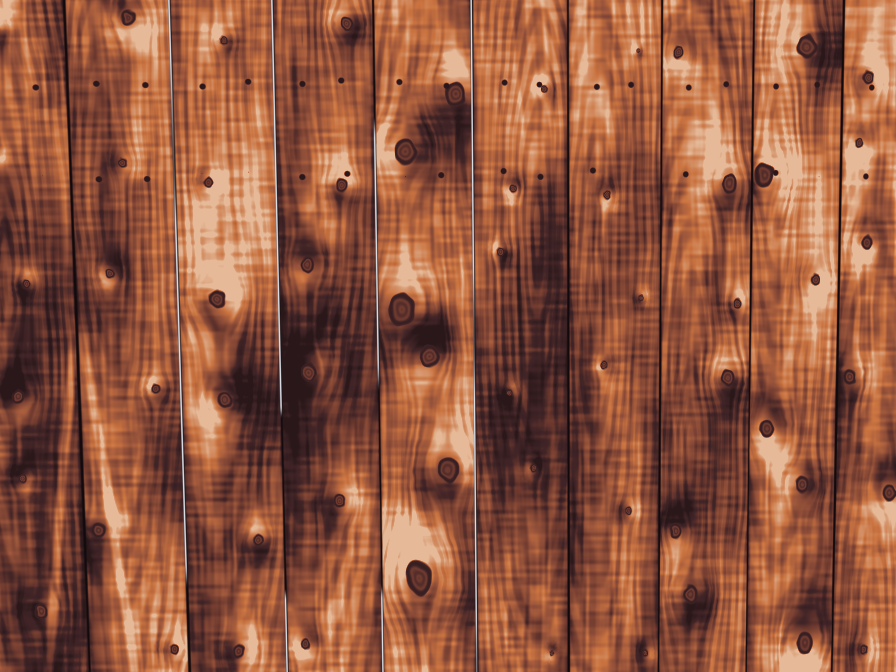
A Shadertoy shader for this texture:

```glsl
const int LAST_PLANK = 9;
const float PLANK_WIDTH = 0.145;                      // in canvas heights
const vec3 SEAM_TOP = vec3(-0.0482, 0.1210, -0.00122); // seam x = a + b*i + c*i*i
const vec3 SEAM_BOTTOM = vec3(-0.0135, 0.1149, -0.00114);
const float GAP_HALF_WIDTH = 0.0016;
const float RING_DENSITY = 85.0;
const float RING_SLOPE = 0.12;
const float RING_DEPTH = 0.17;
const float BLOTCH_DEPTH = 1.25;
const float FIBRE_DEPTH = 0.34;
const float SAW_DEPTH = 0.24;
const float KNOT_SHADE = 0.30;
const int KNOTS_PER_PLANK = 6;
const float NAIL_RADIUS = 0.0042;
const vec3 GAP_DARK = vec3(0.07, 0.04, 0.05);
const vec3 GAP_LIGHT = vec3(0.85, 0.87, 0.90);

// Stain colours from dark to light, and the tone at which each is reached
const vec3 STAIN[6] = vec3[6](
    vec3(0.25, 0.14, 0.15), vec3(0.42, 0.22, 0.18), vec3(0.60, 0.33, 0.23),
    vec3(0.79, 0.45, 0.25), vec3(0.84, 0.59, 0.43), vec3(0.90, 0.73, 0.60));
const float STOP[6] = float[6](0.06, 0.235, 0.475, 0.685, 0.855, 0.965);

// Per-plank brightness and knot size
const float PLANK_TONE[10] = float[10](0.40, 0.48, 0.53, 0.40, 0.68, 0.38, 0.45, 0.50, 0.60, 0.60);
const float KNOT_SIZE[10] = float[10](0.010, 0.011, 0.011, 0.012, 0.019, 0.005, 0.005, 0.011, 0.014, 0.012);

float hash(vec2 p) {
    return fract(sin(dot(p, vec2(12.9898, 78.233))) * 43758.5);
}

float noise(vec2 p) {
    vec2 cell = floor(p), f = fract(p);
    f = f * f * (3.0 - 2.0 * f);
    return mix(mix(hash(cell), hash(cell + vec2(1, 0)), f.x),
               mix(hash(cell + vec2(0, 1)), hash(cell + vec2(1, 1)), f.x), f.y);
}

float fbm(vec2 p) {
    float sum = 0.0, amp = 0.55;
    for (int k = 0; k < 4; k++) {
        sum += amp * noise(p);
        p = p * 2.1 + 7.3;
        amp *= 0.48;
    }
    return sum;
}

vec3 stain(float tone) {
    vec3 color = STAIN[0] * mix(0.65, 1.0, smoothstep(-0.2, STOP[0], tone));
    for (int k = 0; k < 5; k++)
        color = mix(color, STAIN[k + 1], clamp((tone - STOP[k]) / (STOP[k + 1] - STOP[k]), 0.0, 1.0));
    return color;
}

// Plank index plus the fraction across it
float plankCoord(vec2 uv) {
    vec3 s = mix(SEAM_BOTTOM, SEAM_TOP, uv.y);
    return (-s.y + sqrt(s.y * s.y - 4.0 * s.z * (s.x - uv.x))) / (2.0 * s.z);
}

void mainImage(out vec4 fragColor, in vec2 fragCoord) {
    vec2 uv = fragCoord / iResolution.xy;
    float px = 1.0 / iResolution.y;
    float coord = plankCoord(uv);
    float id = clamp(floor(coord), 0.0, float(LAST_PLANK));
    int plank = int(id);
    vec2 q = vec2((coord - id - 0.5) * PLANK_WIDTH, uv.y);
    vec2 seed = vec2(id * 17.3, id * 5.7);

    // Knots bend the grain and shade the wood beside them
    vec2 grain = q;
    float shade = 0.0, core = 0.0, coreTone = 0.0;
    for (int k = 0; k < KNOTS_PER_PLANK; k++) {
        vec2 key = vec2(id + 1.7, float(k) + 3.1);
        vec2 center = vec2((hash(key) - 0.5) * 0.105,
                           (float(k) + 0.15 + 0.7 * hash(key + 9.0)) / float(KNOTS_PER_PLANK));
        float radius = KNOT_SIZE[plank] * mix(0.5, 1.1, hash(key + 21.0));
        vec2 d = (q - center) / radius;
        float r = length(d * vec2(1.0, 0.85)) + 0.35 * (noise(d * 1.3 + key) - 0.5);
        float angle = 6.2832 * hash(key + 33.0);
        grain.x -= (q.x - center.x) * exp(-r * r / 7.0);
        shade += dot(d, vec2(cos(angle), sin(angle))) * exp(-r * r / 9.0);
        float mask = 1.0 - smoothstep(1.0 - px / radius, 1.0 + px / radius, r);
        core = max(core, mask);
        coreTone += mask * (0.20 - 0.22 * smoothstep(0.5, 0.9, r) + 0.06 * sin(r * 14.0));
    }

    // Growth rings: a tilted cut through concentric cylinders
    float wander = 0.03 * (fbm(vec2(q.x * 8.0, q.y * 3.0) + seed) - 0.5);
    float heart = (hash(seed + 2.0) - 0.5) * 0.09;
    float rise = RING_SLOPE * (q.y - hash(seed + 4.0));
    float ring = RING_DENSITY * (length(vec2(grain.x - heart, rise)) + wander);
    float late = smoothstep(0.2, 1.0, 0.5 + 0.5 * sin(6.2832 * ring));

    // Tone: plank, weathering, rings, fibres and saw marks
    float tone = PLANK_TONE[plank] + 0.08 * smoothstep(0.5, 1.0, q.y);
    tone -= 0.14 * exp(-pow((q.y - 0.34) / 0.2, 2.0));
    tone += BLOTCH_DEPTH * (fbm(vec2(grain.x * 13.0, q.y * 4.0) + seed) - 0.47);
    tone -= RING_DEPTH * (late - 0.4) * (0.4 + noise(q * vec2(20.0, 6.0) + seed));
    tone += FIBRE_DEPTH * (noise(vec2((grain.x + wander) * 190.0, q.y * 9.0) + seed) - 0.5);
    tone += SAW_DEPTH * (noise(vec2(q.x * 25.0, q.y * 170.0) + seed) - 0.5);
    tone += KNOT_SHADE * shade;

    // Pale sapwood streaks spreading downward from the first seam
    float streak = abs(abs(coord - 1.0) - 0.8 * (0.55 - q.y) - wander * 3.0);
    tone += 0.4 * (1.0 - smoothstep(0.02, 0.07, streak)) * smoothstep(0.56, 0.45, q.y);
    tone = mix(tone, coreTone, core);

    // Nail heads: two per plank in each row
    for (int k = 0; k < 4; k++) {
        float side = float(k % 2) - 0.5, row = float(k / 2);
        vec2 jitter = vec2(hash(seed + float(k)), hash(seed + float(k) + 8.0)) - 0.5;
        vec2 nail = vec2(side * 0.06, 0.875 - 0.135 * row) + jitter * 0.014;
        float d = length(q - nail) - NAIL_RADIUS * step(0.25 * row, hash(seed + float(k) + 5.0));
        tone = mix(tone, -0.2, 1.0 - smoothstep(-px, px, d));
    }

    // Gaps: dark, with daylight showing through parts of some
    float seam = floor(coord + 0.5);
    float across = (coord - seam) * PLANK_WIDTH;
    float halfWidth = GAP_HALF_WIDTH * mix(0.6, 1.5, noise(vec2(seam * 7.3, q.y * 3.0)));
    tone -= 0.22 * exp(-abs(across) / 0.005);
    vec3 color = mix(GAP_DARK, stain(tone), smoothstep(halfWidth - px, halfWidth + px, abs(across)));
    float open = step(1.5, seam) * step(seam, 5.5) * smoothstep(0.48, 0.56, noise(vec2(seam * 3.7, q.y * 4.0)));
    float sliver = 1.0 - smoothstep(0.0, px + 0.0008, abs(across + 0.0006));
    fragColor = vec4(mix(color, GAP_LIGHT, open * sliver), 1.0);
}
```
